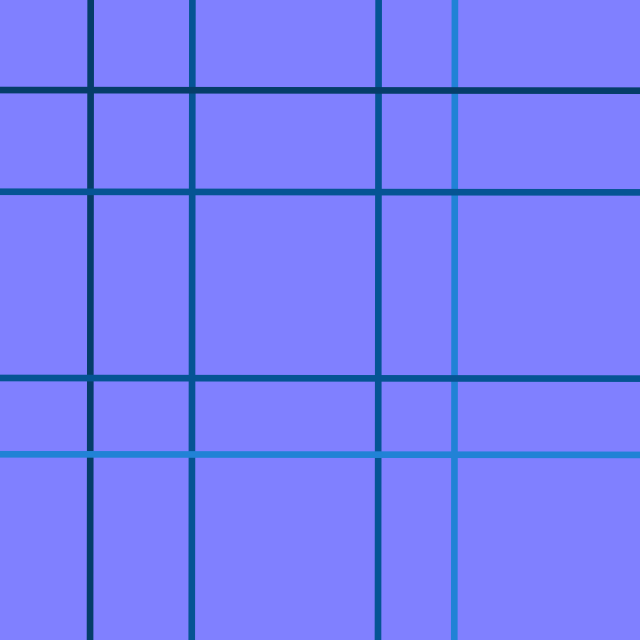
Reproduce this texture map procedurally as a Shadertoy shader.

```glsl
// Flat periwinkle texture map crossed by a plaid grid of thin blue lines.

const vec3 PERIWINKLE = vec3(0.502, 0.502, 1.0);
const vec3 NAVY = vec3(0.02, 0.24, 0.41);
const vec3 OCEAN = vec3(0.02, 0.33, 0.58);
const vec3 AZURE = vec3(0.13, 0.51, 0.84);

const vec4 LINE_CENTERS = vec4(0.1412, 0.3001, 0.5911, 0.7103);
const float HALF_WIDTH = 0.0052;
const float TILT = 0.001;

// Lines run from dark to light across the canvas.
vec3 lineColor(int index) {
    return index == 0 ? NAVY : (index == 3 ? AZURE : OCEAN);
}

// Coverage of a band around a center, smoothed over one pixel.
float bandMask(float position, float center, float halfWidth, float pixel) {
    float dist = abs(position - center) - halfWidth;
    return clamp(0.5 - dist / pixel, 0.0, 1.0);
}

// Paints one set of parallel lines, slightly tilted along their length.
vec3 paintLines(vec3 base, float across, float along, float pixel) {
    float position = across - TILT * (along - 0.5);
    for (int i = 0; i < 4; i++) {
        float mask = bandMask(position, LINE_CENTERS[i], HALF_WIDTH, pixel);
        base = mix(base, lineColor(i), mask);
    }
    return base;
}

void mainImage(out vec4 fragColor, in vec2 fragCoord) {
    vec2 uv = fragCoord / iResolution.xy;
    vec2 pixel = 1.0 / iResolution.xy;

    // Vertical lines first, horizontal lines over them.
    vec3 color = paintLines(PERIWINKLE, uv.x, uv.y, pixel.x);
    color = paintLines(color, 1.0 - uv.y, uv.x, pixel.y);

    fragColor = vec4(color, 1.0);
}
```
